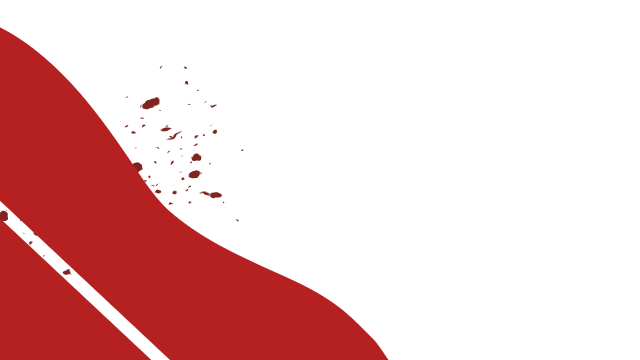
A Shadertoy shader for this background:

```glsl
const vec3 PAPER = vec3(1.0);
const vec3 RED = vec3(0.71, 0.13, 0.13);
const vec3 DARK_RED = vec3(0.50, 0.14, 0.12);

// Hash and smooth value noise
vec3 hash3(vec2 cell) {
    vec3 h = fract(vec3(cell.xyx) * vec3(0.1031, 0.1030, 0.0973));
    h += dot(h, h.yxz + 33.33);
    return fract((h.xxy + h.yzz) * h.zyx);
}

vec2 noise2(vec2 p) {
    vec2 cell = floor(p), f = fract(p);
    f = f * f * (3.0 - 2.0 * f);
    vec2 low = mix(hash3(cell).xy, hash3(cell + vec2(1, 0)).xy, f.x);
    vec2 high = mix(hash3(cell + vec2(0, 1)).xy, hash3(cell + 1.0).xy, f.x);
    return mix(low, high, f.y);
}

float coverage(float dist, float pixel) {
    return clamp(0.5 - dist / pixel, 0.0, 1.0);
}

// Approximate signed distance to a tilted ellipse
float blot(vec2 p, vec2 centre, vec2 radii, float angle) {
    float c = cos(angle), s = sin(angle);
    vec2 q = mat2(c, -s, s, c) * (p - centre);
    return (length(q / radii) - 1.0) * min(radii.x, radii.y);
}

// Hermite curve through knots of (x, height, slope)
float waveHeight(float x) {
    const int COUNT = 8;
    vec3 knots[COUNT] = vec3[COUNT](
        vec3(0.0, 0.924, -0.5), vec3(0.208, 0.757, -1.1),
        vec3(0.382, 0.524, -1.5), vec3(0.475, 0.410, -0.85),
        vec3(0.718, 0.265, -0.47), vec3(0.940, 0.148, -0.75),
        vec3(1.035, 0.060, -1.0), vec3(1.079, 0.0, -1.45));
    vec3 end = knots[COUNT - 1];
    float height = end.y + end.z * (x - end.x);
    for (int i = 0; i < COUNT - 1; i++) {
        vec3 a = knots[i], b = knots[i + 1];
        if (x < a.x || x >= b.x) continue;
        float span = b.x - a.x, t = (x - a.x) / span, u = 1.0 - t;
        height = u * u * (1.0 + 2.0 * t) * a.y + t * t * (3.0 - 2.0 * t) * b.y
               + span * t * u * (u * a.z - t * b.z);
    }
    return height;
}

float waveDistance(vec2 p, float stepSize) {
    float height = waveHeight(p.x);
    float slope = (waveHeight(p.x + stepSize) - height) / stepSize;
    return (p.y - height) / sqrt(1.0 + slope * slope);
}

// Band around the line y = offset + slope * x
float bandDistance(vec2 p, float offset, float slope, float halfWidth) {
    return abs(p.y - offset - slope * p.x) / sqrt(1.0 + slope * slope) - halfWidth;
}

float cloud(vec2 p, vec2 centre, vec2 radii) {
    vec2 d = (p - centre) / radii;
    return exp(-dot(d, d));
}

// One jittered speck per cell, thinning away from the two clouds
float specks(vec2 p, float size, float amount) {
    vec2 cell = floor(p / size);
    vec2 middle = (cell + 0.5) * size;
    vec3 place = hash3(cell + 17.0), shape = hash3(cell + 71.0);
    float density = cloud(middle, vec2(0.45, 0.57), vec2(0.17, 0.18))
                  + cloud(middle, vec2(0.06, 0.36), vec2(0.09, 0.09));
    if (place.z > density * amount) return 1.0;
    vec2 centre = middle + (place.xy - 0.5) * size * 0.55;
    float lengthwise = size * mix(0.07, 0.21, shape.x * shape.x);
    vec2 radii = lengthwise * vec2(1.0, mix(0.35, 0.85, shape.y));
    return blot(p, centre, radii, mix(-0.3, 0.8, shape.z));
}

// Large drops, each with its own shape
float drops(vec2 p) {
    float d = blot(p, vec2(0.421, 0.713), vec2(0.026, 0.012), 0.42);
    d = min(d, blot(p, vec2(0.546, 0.562), vec2(0.013, 0.010), 0.1));
    d = min(d, blot(p, vec2(0.542, 0.516), vec2(0.017, 0.009), 0.2));
    d = min(d, blot(p, vec2(0.600, 0.458), vec2(0.017, 0.008), -0.05));
    d = min(d, blot(p, vec2(0.570, 0.463), vec2(0.014, 0.004), -0.2));
    d = min(d, blot(p, vec2(0.382, 0.535), vec2(0.014, 0.012), 0.0));
    d = min(d, blot(p, vec2(0.484, 0.622), vec2(0.020, 0.003), 0.55));
    d = min(d, blot(p, vec2(0.463, 0.641), vec2(0.014, 0.005), 0.25));
    d = min(d, blot(p, vec2(0.009, 0.400), vec2(0.014, 0.015), 0.0));
    return min(d, blot(p, vec2(0.186, 0.243), vec2(0.010, 0.007), 0.0));
}

void mainImage(out vec4 fragColor, in vec2 fragCoord) {
    float pixel = 1.0 / iResolution.y;
    vec2 p = fragCoord * pixel;

    // Splatter with ragged edges
    vec2 ragged = p + (noise2(p * 110.0) - 0.5) * 0.006;
    float splatter = min(drops(ragged), specks(ragged, 0.038, 0.42));
    splatter = min(splatter, specks(ragged + 0.011, 0.021, 0.16));
    vec3 color = mix(PAPER, DARK_RED, coverage(splatter, pixel));

    // Red wave cut by a diagonal band
    float wave = waveDistance(p, 0.002);
    float band = bandDistance(p, 0.418, -0.9365, 0.0177);
    color = mix(color, RED, coverage(max(wave, -band), pixel));

    fragColor = vec4(color, 1.0);
}
```
